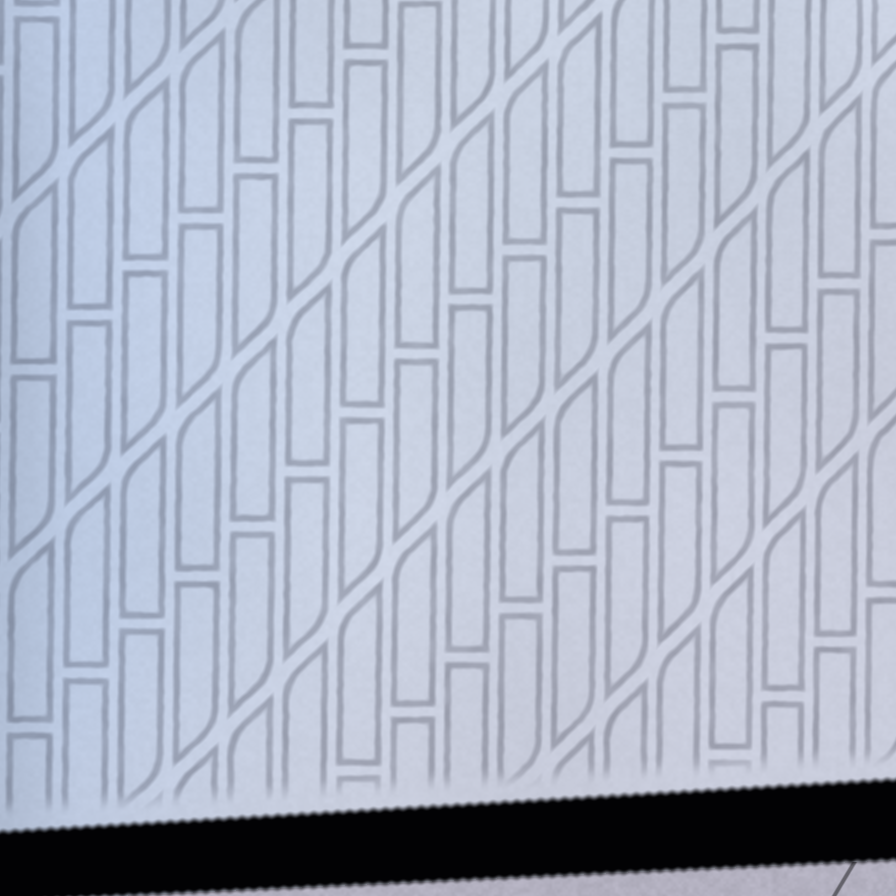
This pattern is drawn by a Shadertoy shader. Its source:

```glsl
// Embossed pale wall panel: staggered slats cut by diagonal bands, above a dark rail.

const float PERIOD = 0.3997;      // vertical repeat inside a column
const float PITCH = 0.0598;       // mean column spacing
const float HALF_WIDTH = 0.0212;  // half width of a slat outline
const float BAR_GAP = 0.0092;     // half gap at the level joints
const float BAND_GAP = 0.0106;    // half gap at the diagonal band
const float BAND_SLOPE = 0.95;
const float TAU = 6.28318;

float hash(vec2 p) {
    return fract(sin(dot(p, vec2(127.1, 311.7))) * 43758.5453);
}

float noise(vec2 p) {
    vec2 i = floor(p), f = fract(p);
    f = f * f * (3.0 - 2.0 * f);
    float low = mix(hash(i), hash(i + vec2(1.0, 0.0)), f.x);
    float high = mix(hash(i + vec2(0.0, 1.0)), hash(i + vec2(1.0, 1.0)), f.x);
    return mix(low, high, f.y);
}

float smoothMax(float a, float b, float k) {
    float h = max(k - abs(a - b), 0.0) / k;
    return max(a, b) + h * h * k * 0.25;
}

// Column coordinate: integers are slat centres, with slight lean and perspective.
float columnCoord(vec2 p) {
    float u = (p.x - 0.0365 - 0.010 * (p.y - 0.5)) / 0.0622;
    return u + 0.00271 * u * u;
}

// Height of the level joint in a column; the steps vary over seven columns.
float jointHeight(float column) {
    return 0.5814 + 0.0596 * column + 0.0078 * cos(TAU * (column - 0.7) / 7.0);
}

// Signed distance to the nearest slat.
float slatDistance(vec2 p) {
    float c = columnCoord(p);
    float column = floor(c + 0.5);
    vec2 v = vec2((c - column) * PITCH,
                  mod(p.y - jointHeight(column), PERIOD) - 0.5 * PERIOD);
    // The slats on either side of the band are half-turn copies.
    if (v.y < BAND_SLOPE * v.x) v = -v;
    float band = BAND_GAP - (v.y - BAND_SLOPE * v.x) / length(vec2(1.0, BAND_SLOPE));
    float rightSide = smoothMax(v.x - HALF_WIDTH, band, 0.016);
    float top = v.y - 0.5 * PERIOD + BAR_GAP;
    float box = smoothMax(-v.x - HALF_WIDTH, top, 0.004);
    return smoothMax(rightSide, box, 0.004);
}

// Cool light from the left, warmer towards the lower right.
vec3 paperColor(vec2 p) {
    vec3 color = mix(vec3(0.735, 0.795, 0.895), vec3(0.79, 0.825, 0.89),
                     smoothstep(0.0, 0.5, p.x));
    color = mix(color, vec3(0.785, 0.80, 0.86), smoothstep(0.7, 1.6, p.x + 1.0 - p.y));
    color *= mix(0.94, 1.0, smoothstep(0.0, 0.09, p.x));
    return color * (0.98 + 0.04 * noise(p * 5.0));
}

void mainImage(out vec4 fragColor, in vec2 fragCoord) {
    vec2 p = fragCoord / iResolution.xy;
    float pixel = 1.0 / iResolution.y;

    // Paper with fine grain
    vec3 color = paperColor(p);
    float grain = noise(p * 170.0) + 0.5 * noise(p * 340.0) - 0.75;
    color *= 1.0 + 0.022 * grain;

    // Embossed outlines with uneven pressure
    float railTop = 0.0716 + 0.0586 * p.x;
    float d = slatDistance(p) + 0.0012 * (noise(p * 110.0) - 0.5);
    float line = 1.0 - smoothstep(0.0008, 0.0050 + pixel, abs(d));
    float pressure = 0.75 + 0.25 * noise(p * vec2(60.0, 40.0) + 7.0);
    float fade = smoothstep(0.012, 0.042, p.y - railTop);
    color *= 1.0 + 0.012 * smoothstep(0.002, 0.006, d) * fade;
    color *= 1.0 - vec3(0.235, 0.235, 0.22) * line * pressure * fade;

    // Strip under the rail with a thin crack
    float railBottom = -0.006 + 0.046 * p.x;
    vec3 strip = vec3(0.70, 0.69, 0.75) * (1.0 + 0.06 * grain);
    float crack = abs(p.x - 0.931 - 0.6 * p.y);
    strip *= 1.0 - 0.45 * (1.0 - smoothstep(0.001, 0.003 + pixel, crack));
    color = mix(strip, color, step(railBottom, p.y));

    // Dark rail with soft, slightly serrated edges
    float serration = 0.0008 * sin(TAU * 75.0 * p.x);
    float soft = 0.0035 + pixel;
    float rail = smoothstep(-soft, soft, railTop - p.y + serration)
               * smoothstep(-soft, soft, p.y - railBottom + serration);
    color = mix(color, vec3(0.008, 0.008, 0.016), rail);

    fragColor = vec4(color, 1.0);
}
```
